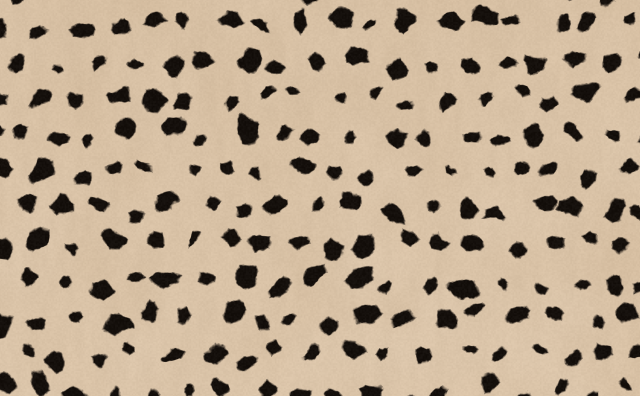
Reproduce this pattern procedurally as a Shadertoy shader.

```glsl
// Integer hash: two uniform values in 0..1 per lattice point
vec2 hash2(vec2 p) {
    uvec2 v = uvec2(ivec2(floor(p)) + 8192) * 1664525u + 1013904223u;
    v.x += v.y * 1664525u;
    v.y += v.x * 1664525u;
    v ^= v >> 16u;
    v.x += v.y * 1664525u;
    v.y += v.x * 1664525u;
    v ^= v >> 16u;
    return vec2(v & 65535u) / 65535.0;
}

// Smooth two-channel value noise, -1..1
vec2 noise2(vec2 p) {
    vec2 i = floor(p), f = fract(p);
    f = f * f * (3.0 - 2.0 * f);
    vec2 low = mix(hash2(i), hash2(i + vec2(1, 0)), f.x);
    vec2 high = mix(hash2(i + vec2(0, 1)), hash2(i + vec2(1, 1)), f.x);
    return 2.0 * mix(low, high, f.y) - 1.0;
}

// Irregular chipped polygon, stretched and turned by its seed
float spotDistance(vec2 p, vec2 seed) {
    vec2 shape = hash2(seed + 311.0);
    vec2 turn = hash2(seed + 727.0);
    float radius = mix(0.135, 0.305, shape.x);
    float stretch = mix(0.95, 1.32, shape.y);
    float angle = 0.15 + 2.2 * (turn.x - 0.5) * (0.4 + turn.y);
    float c = cos(angle), s = sin(angle);
    p = mat2(c, -s, s, c) * p;
    p *= vec2(1.0 / stretch, stretch);

    float d = length(p) - 1.2 * radius;
    for (int k = 0; k < 7; k++) {
        vec2 side = hash2(seed * 7.0 + vec2(k, 1500 + 13 * k));
        float a = 6.28318 * (float(k) + 0.8 * side.x) / 7.0;
        d = max(d, dot(p, vec2(cos(a), sin(a))) - radius * mix(0.72, 1.22, side.y));
    }
    return d;
}

// Nearest spot on staggered, jittered rows
float spotField(vec2 p) {
    float nearest = 1.0;
    for (int j = -1; j <= 1; j++) {
        float row = floor(p.y) + float(j);
        float shift = 0.5 * mod(row, 2.0);
        for (int i = -1; i <= 1; i++) {
            vec2 cell = vec2(floor(p.x - shift) + float(i), row);
            vec2 jitter = (hash2(cell) - 0.5) * vec2(0.46, 0.42);
            vec2 center = cell + vec2(0.5 + shift, 0.5) + jitter;
            nearest = min(nearest, spotDistance(p - center, cell));
        }
    }
    return nearest;
}

void mainImage(out vec4 fragColor, in vec2 fragCoord) {
    vec2 uv = fragCoord / iResolution.y;

    // Bent outlines with a fuzzy woven edge
    const float rows = 10.8;
    vec2 p = uv * rows + 0.37;
    p += 0.075 * noise2(p * 2.6) + 0.022 * noise2(p * 9.0 + 40.0);
    float d = spotField(p) / rows + 0.0011 * noise2(uv * 210.0).x;
    float soft = max(0.0036, 0.8 / iResolution.y);
    float spot = 1.0 - smoothstep(-soft, soft, d);

    // Pile: broad shading, faint vertical brushing, fine grain
    float broad = noise2(uv * 3.0 + 9.0).x + 0.7 * noise2(uv * 9.0).y;
    float brushed = noise2(uv * vec2(45.0, 14.0) + 70.0).x;
    float grain = noise2(uv * 260.0).y;
    vec3 cream = vec3(0.85, 0.76, 0.65) + 0.012 * broad * vec3(0.8, 1.0, 1.25);
    cream += 0.009 * brushed + 0.014 * grain;
    vec3 black = vec3(0.08, 0.06, 0.045) + 0.018 * grain;

    fragColor = vec4(mix(cream, black, spot), 1.0);
}
```
